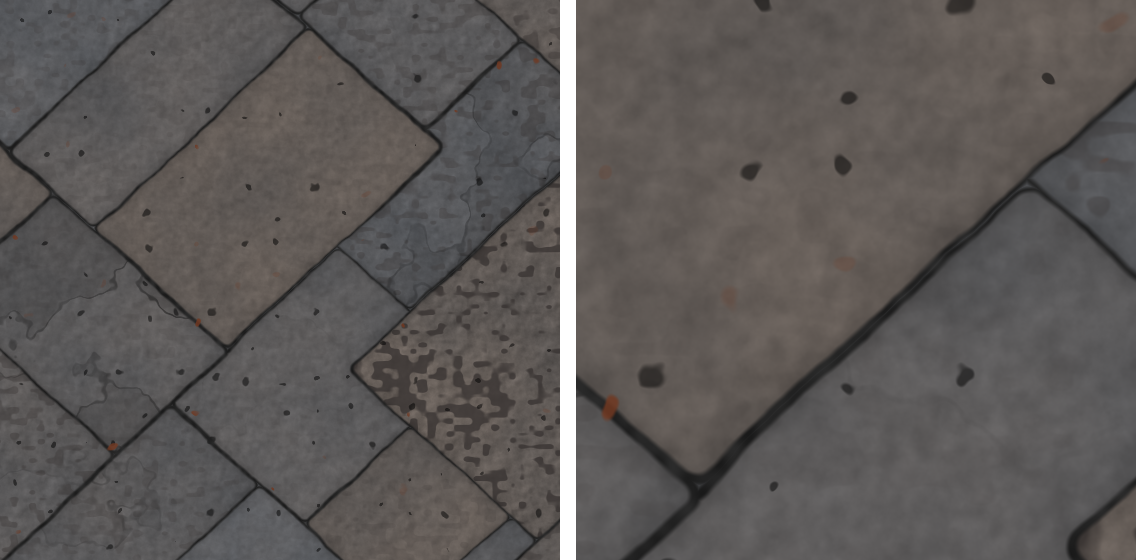
Left: the whole. Right: its middle third, enlarged.
Reproduce this texture procedurally as a WebGL 2 fragment shader.

```glsl
#version 300 es
precision highp float;
// Weathered flagstone paving: large grey and tan slabs laid on a skewed diagonal.
// Each slab is a rounded box in a slanted frame; a loop finds the slab and the
// nearest joint, then layered noise adds grain, pits, flaked layers and debris.
uniform vec2 u_resolution;
out vec4 fragColor;

const int SLABS = 17;
// Extent of each slab along the rising diagonal; later slabs lie over earlier ones.
const vec2 ALONG[SLABS] = vec2[SLABS](
  vec2(.076, .576), vec2(-.334, .076), vec2(-.19, .333), vec2(-.19, .331),
  vec2(-.192, .335), vec2(.335, .576), vec2(.335, .576), vec2(.576, 1.),
  vec2(-.075, 1.), vec2(-.466, -.192), vec2(-.466, -.193), vec2(-1., -.466),
  vec2(-1., -.335), vec2(-1., -.335), vec2(-.334, -.075), vec2(-.4, -.075),
  vec2(-.5, 1.));
// Extent of each slab along the falling diagonal.
const vec2 ACROSS[SLABS] = vec2[SLABS](
  vec2(.689, .907), vec2(.738, 1.06), vec2(-.2, .208), vec2(.208, .415),
  vec2(.415, .735), vec2(.385, .689), vec2(-.2, .385), vec2(-.2, .907),
  vec2(.91, 1.367), vec2(-.2, .319), vec2(.319, .74), vec2(.1, .74),
  vec2(.74, .952), vec2(.952, 1.5), vec2(1.06, 1.302), vec2(1.302, 1.367),
  vec2(1.367, 1.8));
// Warmth of the stone and how heavily it is pitted.
const vec2 CHARACTER[SLABS] = vec2[SLABS](
  vec2(.12, .4), vec2(.35, .1), vec2(.1, .25), vec2(.45, .15),
  vec2(.9, .1), vec2(.3, .35), vec2(.3, .2), vec2(.8, .5),
  vec2(.9, 1.), vec2(.85, .1), vec2(.4, .15), vec2(.4, .45),
  vec2(.35, .3), vec2(.0, .1), vec2(.85, .2), vec2(.25, .1), vec2(.75, .4));
const float FLAKING[SLABS] = float[SLABS](
  .8, .12, 0., 0., 0., .1, 0., 0., 0., 0., 1., .4, .45, 0., .1, 0., 0.);

const vec3 COOL_STONE = vec3(.345, .354, .37);
const vec3 WARM_STONE = vec3(.388, .357, .336);
const vec3 JOINT_DARK = vec3(.12, .12, .12);
const vec3 PIT_BROWN = vec3(.215, .195, .19);
const vec3 LEAF_ORANGE = vec3(.44, .22, .13);

float hash(vec2 p) {
  vec3 q = fract(p.xyx * vec3(.1031, .1030, .0973));
  q += dot(q, q.yzx + 33.33);
  return fract((q.x + q.y) * q.z);
}

float noise(vec2 p) {
  vec2 i = floor(p), f = fract(p);
  f = f * f * (3. - 2. * f);
  return mix(mix(hash(i), hash(i + vec2(1, 0)), f.x),
             mix(hash(i + vec2(0, 1)), hash(i + vec2(1, 1)), f.x), f.y);
}

float fbm(vec2 p) {
  float sum = 0., amp = .5;
  for (int i = 0; i < 5; i++) {
    sum += amp * noise(p);
    p = mat2(1.6, 1.2, -1.2, 1.6) * p + 7.3;
    amp *= .5;
  }
  return sum;
}

float roundBox(vec2 p, vec2 halfSize, float radius) {
  vec2 q = abs(p) - halfSize + radius;
  return length(max(q, 0.)) + min(max(q.x, q.y), 0.) - radius;
}

// Rising and falling joint directions are not quite perpendicular.
vec2 slantedFrame(vec2 p) {
  return vec2(dot(p, vec2(.672, -.746)), dot(p, vec2(.683, .736)));
}

// Soft elongated blobs, one in a share of the grid cells.
float scatter(vec2 p, float cells, float share, float radius, float seed) {
  vec2 q = p * cells, id = floor(q) + seed;
  vec2 offset = fract(q) - .3 - .4 * vec2(hash(id + 3.1), hash(id + 8.7));
  float turn = 6.283 * hash(id + 5.3);
  offset = mat2(cos(turn), sin(turn), -sin(turn), cos(turn)) * offset;
  offset.y *= 1. + hash(id + 1.9);
  float size = radius * (.5 + hash(id + 6.1));
  float d = length(offset) + .1 * (noise(q * 9.) - .5);
  return step(hash(id), share) * (1. - smoothstep(size * .6, size * 1.2, d));
}

vec3 stone(vec2 p, int slab) {
  vec2 trait = CHARACTER[slab];
  vec2 q = p + float(slab) * 3.7;
  float mottle = fbm(q * 7.), grain = fbm(q * 95.);
  vec3 col = mix(COOL_STONE, WARM_STONE, clamp(trait.x + .5 * (mottle - .5), 0., 1.));
  col *= 1. + .24 * (mottle - .48) + .2 * (grain - .48);
  // Relief lit from the upper left.
  float relief = fbm(q * 42.) - fbm(q * 42. + .22);
  col *= 1. + relief * (.2 + .3 * trait.y);
  // Pits gather in worn patches.
  float pits = smoothstep(.6, .78, noise(q * vec2(62., 88.)) + .5 * (mottle - .5));
  col = mix(col, PIT_BROWN, pits * trait.y * .75);
  // Split layers: a darker step bounded by a crisp broken edge.
  float layer = fbm(q * 5.5) - .49;
  float edge = 1. - smoothstep(.002, .013, abs(layer));
  col *= 1. - FLAKING[slab] * (.09 * smoothstep(0., .015, layer) + .3 * edge * mottle * 2.);
  return col * (1. - .5 * scatter(p, 17., .3, .09, 11.));
}

void main() {
  vec2 p = gl_FragCoord.xy / u_resolution;
  p.y = 1. - p.y;
  float soft = .0015 + .7 / u_resolution.y;
  vec2 wobble = vec2(fbm(p * 13.), fbm(p * 13. + 19.)) - .48;
  vec2 st = slantedFrame(p + .012 * wobble);

  // Find the covering slab and the distance to its nearest joint line.
  int slab = 0;
  float gap = 1.;
  for (int i = 0; i < SLABS; i++) {
    vec2 lo = vec2(ALONG[i].x, ACROSS[i].x), hi = vec2(ALONG[i].y, ACROSS[i].y);
    float d = roundBox(st - .5 * (lo + hi), .5 * (hi - lo), .012);
    if (d < 0.) { slab = i; gap = -d; }
    else gap = min(gap, d);
  }

  vec3 col = stone(p, slab);
  // Dirt shading beside the joints, then the joints themselves.
  col *= 1. - .2 * exp(-gap * 130.);
  float jointWidth = mix(.0012, .0044, noise(p * 7. + 2.));
  vec3 joint = JOINT_DARK * (.8 + .6 * noise(p * 110.));
  col = mix(joint, col, smoothstep(jointWidth - soft, jointWidth + soft, gap));
  // Fallen leaf scraps, most often caught near a joint.
  float caught = mix(.25, 1., 1. - smoothstep(.01, .025, gap));
  col = mix(col, LEAF_ORANGE, .85 * caught * scatter(p, 13., .16, .09, 40.));
  fragColor = vec4(col, 1.);
}
```
